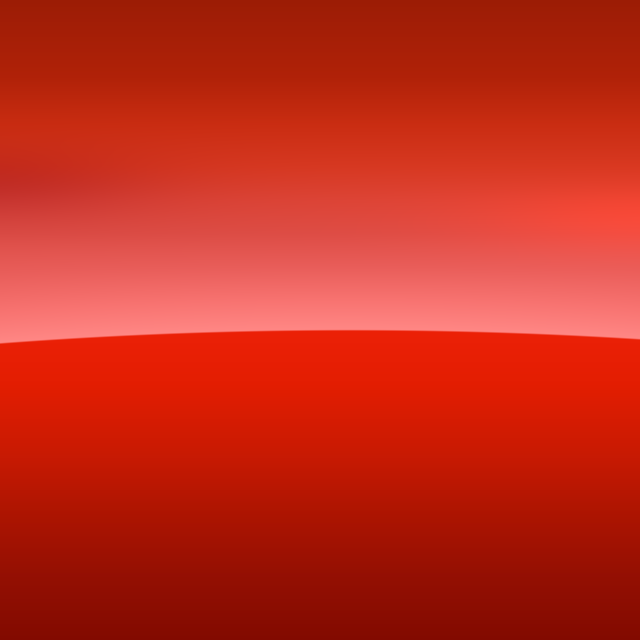
Give the GLSL for this background, as a Shadertoy shader.

```glsl
#define HORIZON_PEAK vec2(0.547, 0.484)
#define HORIZON_BEND 0.069
#define EDGE_SOFTNESS 0.0018
#define GLOW_CENTER vec2(1.03, 0.658)
#define GLOW_SIZE vec2(0.30, 0.055)
#define GLOW_TINT vec3(0.11, 0.005, -0.02)
#define DUSK_CENTER vec2(-0.03, 0.712)
#define DUSK_SIZE vec2(0.27, 0.058)
#define DUSK_TINT vec3(-0.095, -0.07, -0.03)

// Linear step from 0 to 1 between two heights
float rise(float low, float high, float y) {
    return clamp((y - low) / (high - low), 0.0, 1.0);
}

// Soft elliptical spot
float spot(vec2 p, vec2 center, vec2 size) {
    vec2 d = (p - center) / size;
    return exp(-dot(d, d));
}

// Pink haze above the horizon, fading through orange to dark red
vec3 skyGradient(float y) {
    vec3 color = vec3(1.0, 0.53, 0.52);
    color = mix(color, vec3(0.97, 0.45, 0.44), rise(0.484, 0.531, y));
    color = mix(color, vec3(0.91, 0.365, 0.35), rise(0.531, 0.583, y));
    color = mix(color, vec3(0.865, 0.30, 0.27), rise(0.583, 0.635, y));
    color = mix(color, vec3(0.86, 0.265, 0.21), rise(0.635, 0.688, y));
    color = mix(color, vec3(0.84, 0.22, 0.13), rise(0.688, 0.740, y));
    color = mix(color, vec3(0.79, 0.175, 0.07), rise(0.740, 0.805, y));
    color = mix(color, vec3(0.69, 0.13, 0.03), rise(0.805, 0.880, y));
    return mix(color, vec3(0.61, 0.11, 0.02), rise(0.880, 1.0, y));
}

// Deep red at the bottom, bright red under the horizon
vec3 groundGradient(float y) {
    vec3 color = vec3(0.51, 0.04, 0.0);
    color = mix(color, vec3(0.58, 0.06, 0.01), rise(0.0, 0.10, y));
    color = mix(color, vec3(0.68, 0.08, 0.005), rise(0.10, 0.20, y));
    color = mix(color, vec3(0.78, 0.10, 0.01), rise(0.20, 0.285, y));
    color = mix(color, vec3(0.89, 0.115, 0.005), rise(0.285, 0.40, y));
    return mix(color, vec3(0.92, 0.125, 0.025), rise(0.40, 0.475, y));
}

void mainImage(out vec4 fragColor, in vec2 fragCoord) {
    vec2 uv = fragCoord / iResolution.xy;

    // Curved horizon
    float offset = uv.x - HORIZON_PEAK.x;
    float drop = HORIZON_BEND * offset * offset;
    float horizon = HORIZON_PEAK.y - drop;

    // The low haze follows the curve
    float hazeShift = drop * (1.0 - smoothstep(0.48, 0.65, uv.y));
    vec3 sky = skyGradient(uv.y + hazeShift);

    // Warm light on the right and a dim band on the left
    sky += GLOW_TINT * spot(uv, GLOW_CENTER, GLOW_SIZE);
    sky += DUSK_TINT * spot(uv, DUSK_CENTER, DUSK_SIZE);

    // Join both halves with a smooth edge
    float softness = max(EDGE_SOFTNESS, 0.75 / iResolution.y);
    float skyMask = smoothstep(-softness, softness, uv.y - horizon);
    vec3 color = mix(groundGradient(uv.y), sky, skyMask);
    fragColor = vec4(clamp(color, 0.0, 1.0), 1.0);
}
```
